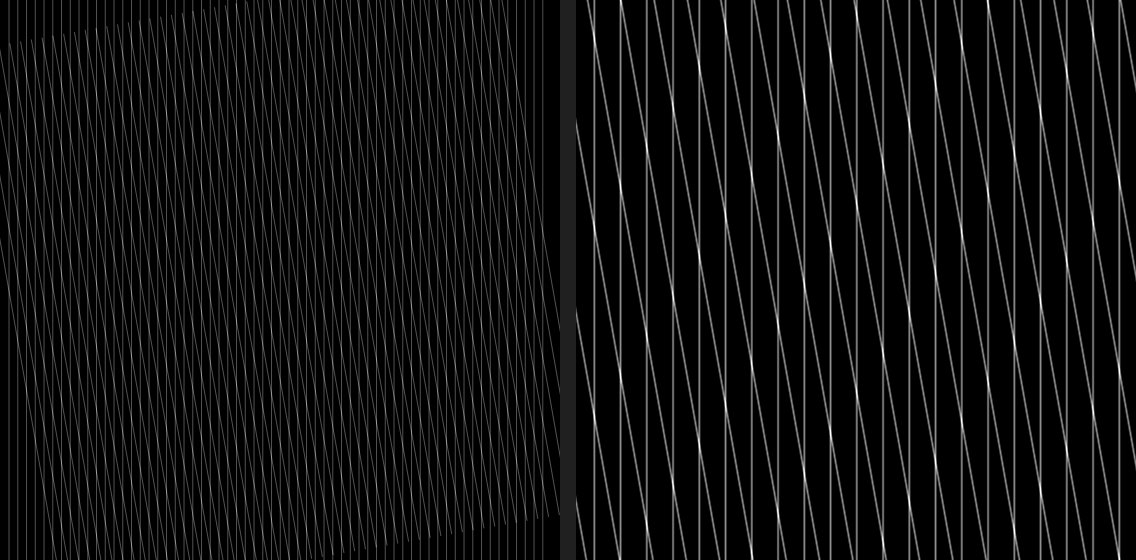
Left, the full canvas; right, a detail of the centre.
This pattern is drawn by a Shadertoy shader. Its source:

```glsl
// Two overlaid sheets of hairlines on black: one upright, one turned ten degrees
// about the centre with a wider pitch. Each sheet repeats a line by rounding to the
// nearest index; the sheets are added, so crossings glow and form a moire.

const vec3 LINE_COLOUR = vec3(0.587);
const float LINE_WIDTH = 1.0 / 1024.0;
const float TILT = radians(10.0);

// Coordinates of p in axes turned counterclockwise by the angle.
vec2 turn(vec2 p, float angle) {
    float c = cos(angle), s = sin(angle);
    return vec2(c * p.x + s * p.y, c * p.y - s * p.x);
}

// Tent-filtered coverage that keeps a line's total light when it is under a pixel wide.
float hairline(float dist, float width, float pixel) {
    float reach = max(width, pixel);
    return width / reach * max(0.0, 1.0 - dist / reach);
}

// Unit square sheet of lines numbered 1 to count, spaced by pitch from its left side.
float lineSheet(vec2 p, float pitch, float count, float width, float pixel) {
    float x = p.x + 0.5 - 0.5 * width;
    float index = clamp(round(x / pitch), 1.0, count);
    float ends = clamp((0.5 - abs(p.y)) / pixel + 0.5, 0.0, 1.0);
    return hairline(abs(x - index * pitch), width, pixel) * ends;
}

void mainImage(out vec4 fragColor, in vec2 fragCoord) {
    float pixel = 1.0 / iResolution.y;
    vec2 p = (fragCoord - 0.5 * iResolution.xy) * pixel;

    float upright = lineSheet(p, 1.0 / 64.0, 62.0, LINE_WIDTH, pixel);
    float tilted = lineSheet(turn(p, TILT), 20.0 / 1024.0, 50.0, LINE_WIDTH, pixel);

    // Light from both sheets adds up at the crossings.
    fragColor = vec4(min(LINE_COLOUR * (upright + tilted), 1.0), 1.0);
}
```
